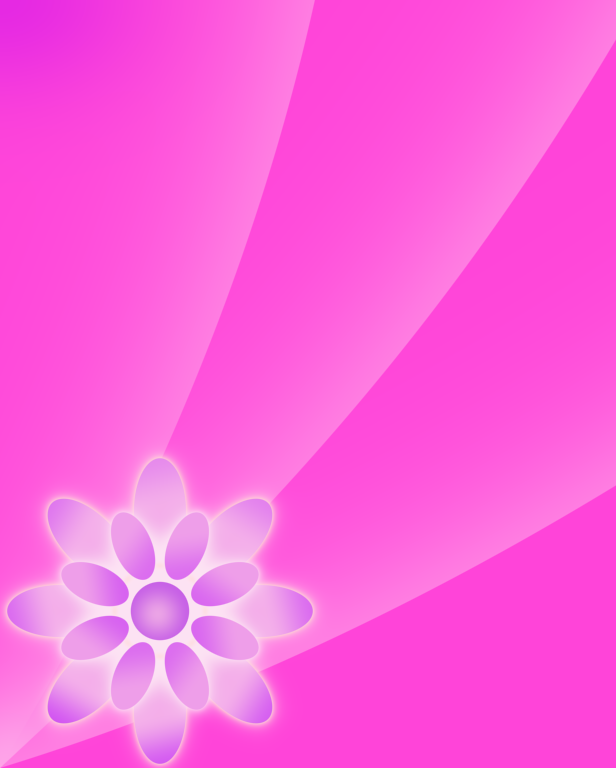
Write a Shadertoy shader that draws this background.

```glsl
// Pink backdrop of curved, softly lit folds fanning out from the lower left,
// with a glowing two-layer flower. Folds are polynomial edges with a distance
// fade; petals are ellipses repeated by folding the polar angle.

const float TAU = 6.2831853;
const float PETALS = 8.0;

const vec3 PINK       = vec3(1.00, 0.265, 0.85);
const vec3 FOLD_LIGHT = vec3(1.00, 0.49, 0.885);
const vec3 CORNER     = vec3(0.90, 0.16, 0.89);
const vec3 PETAL_PINK = vec3(0.955, 0.68, 0.915);
const vec3 VIOLET     = vec3(0.81, 0.30, 0.95);
const vec3 PALE       = vec3(0.99, 0.89, 0.955);
const vec3 CREAM      = vec3(1.00, 0.84, 0.80);

float hash(float n) {
    return fract(sin(n * 127.1) * 43758.5453);
}

// Coverage of a shape whose inside has negative distance.
float cover(float d, float aa) {
    return 1.0 - smoothstep(-aa, aa, d);
}

// Lays one fold over the backdrop; d grows from its bright edge inward.
vec3 addFold(vec3 col, float d, float width, float aa) {
    float light = exp(-pow(max(d, 0.0) / width, 1.25));
    return mix(col, mix(PINK, FOLD_LIGHT, light), cover(-d, aa));
}

float ellipseDistance(vec2 p, vec2 radii) {
    float k0 = length(p / radii);
    float k1 = length(p / (radii * radii));
    return k0 * (k0 - 1.0) / max(k1, 0.001);
}

// Folds p onto one petal axis: xy is the local position, z the petal angle.
vec3 foldPetals(vec2 p, float offset) {
    float stepAngle = TAU / PETALS;
    float index = floor((atan(p.y, p.x) - offset) / stepAngle + 0.5);
    float angle = index * stepAngle + offset;
    float c = cos(angle), s = sin(angle);
    return vec3(c * p.x + s * p.y, c * p.y - s * p.x, angle);
}

vec3 backdrop(vec2 p, float aa) {
    vec3 col = PINK;

    // Lower, middle and left folds, each divided by its edge gradient
    float low = p.y - p.x * (0.308 + 0.188 * p.x);
    low /= length(vec2(1.0, 0.308 + 0.376 * p.x));
    col = addFold(col, low, 0.125, aa);

    float middle = p.y - p.x * (0.933 + 0.388 * p.x * p.x);
    middle /= length(vec2(1.0, 0.933 + 1.164 * p.x * p.x));
    col = addFold(col, middle, 0.135, aa);

    float left = p.y * (0.598 - 0.188 * p.y) - p.x;
    left /= length(vec2(1.0, 0.598 - 0.376 * p.y));
    col = addFold(col, left, 0.13, aa);

    // Pale root of the fan and violet upper corner
    float root = exp(-dot(p, p) / 0.008) * cover(-middle, aa);
    col = mix(col, PALE, 0.38 * root);
    vec2 q = (p - vec2(0.0, 1.0)) / vec2(0.17, 0.12);
    return mix(col, CORNER, exp(-dot(q, q)));
}

vec3 addFlower(vec3 col, vec2 p, float aa) {
    float r = length(p);

    // Outer petals: halo, cream rim, then a violet-tipped fill
    vec3 f = foldPetals(p, 0.0);
    float d = ellipseDistance(f.xy - vec2(0.130, 0.0), vec2(0.069, 0.034));
    float outside = max(d, 0.0);
    col = mix(col, PALE, 0.5 * exp(-outside / 0.008));
    col = mix(col, CREAM, 0.75 * exp(-outside / 0.0028));
    col = mix(col, PALE, 0.9 * (1.0 - smoothstep(0.075, 0.145, r)));
    float depth = 0.62 - 0.25 * sin(f.z) + 0.15 * hash(floor(cos(f.z) * 4.0 + 0.5));
    float tip = smoothstep(0.135, 0.205, f.x + 0.25 * f.y);
    vec3 fill = mix(PETAL_PINK, VIOLET, tip * depth);
    fill = mix(PALE, fill, smoothstep(0.065, 0.125, f.x));
    col = mix(col, fill, cover(d, aa));

    // Pale heart and thin cream ring
    col = mix(col, PALE, 0.9 * (1.0 - smoothstep(0.06, 0.11, r)));
    col = mix(col, CREAM, 0.6 * exp(-pow((r - 0.059) / 0.004, 2.0)));

    // Inner petals sit between the outer ones
    f = foldPetals(p, 0.5 * TAU / PETALS);
    d = ellipseDistance(f.xy - vec2(0.0915, 0.0), vec2(0.0465, 0.0245));
    col = mix(col, PALE, 0.75 * exp(-max(d, 0.0) / 0.007));
    depth = 0.5 + 0.4 * hash(floor(cos(f.z) * 5.0 + 0.5) + 3.0);
    float base = 1.0 - smoothstep(0.045, 0.115, f.x + 0.6 * f.y);
    fill = mix(PETAL_PINK - vec3(0.02, 0.06, 0.0), VIOLET, base * depth);
    col = mix(col, fill, cover(d, aa));

    // Shaded round centre
    float shade = smoothstep(0.0, 0.043, length(p - vec2(-0.003, -0.004)));
    fill = mix(vec3(0.92, 0.64, 0.90), vec3(0.78, 0.38, 0.90), shade);
    return mix(col, fill, cover(r - 0.038, aa));
}

void mainImage(out vec4 fragColor, in vec2 fragCoord) {
    vec2 p = fragCoord / iResolution.y;
    float aa = 0.8 / iResolution.y;
    vec3 col = backdrop(p, aa);
    col = addFlower(col, p - vec2(0.2083, 0.2044), aa);
    fragColor = vec4(col, 1.0);
}
```
